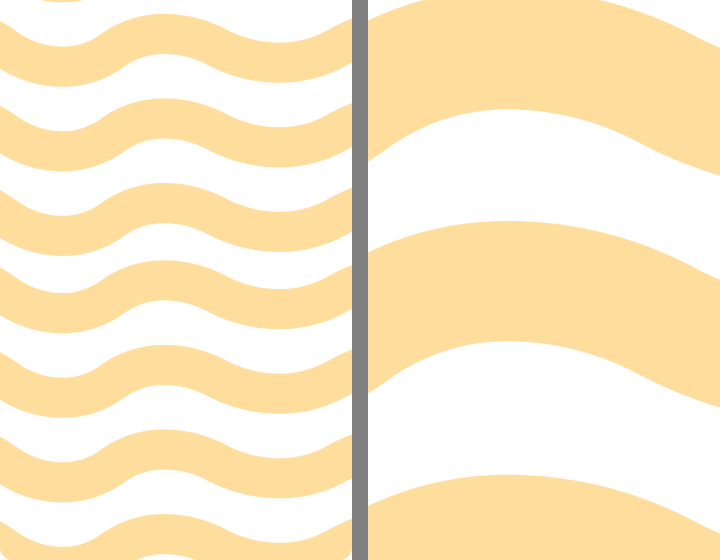
Left: the whole. Right: its middle third, enlarged.
A Shadertoy shader for this pattern:

```glsl
// Stacked pale amber wavy bands on white, with rounded bottom corners.

const vec2 SHEET = vec2(482.0, 768.0);   // design units, y pointing down
const float PITCH = 116.0;               // vertical step between bands
const float HALF_WIDTH = 27.5;           // half the band thickness
const float UPPER_START = 19.0;          // first crest of the upper group
const float LOWER_START = 357.0;         // first crest of the lower group
const float MARGIN = 3.0;                // blank space kept above each crest
const float CORNER_RADIUS = 17.0;
const vec3 WHITE = vec3(1.0);
const vec3 AMBER = vec3(1.0, 0.867, 0.616);

// Distance to two tangent arcs joining turning points a and b.
// share is the part of the summed radii that belongs to the arc at a.
float swayDistance(vec2 p, vec2 a, vec2 b, float share) {
    vec2 d = b - a;
    float s = sign(d.y);
    float radiusSum = dot(d, d) / (2.0 * abs(d.y));
    float ra = share * radiusSum;
    float rb = radiusSum - ra;
    vec2 ca = a + vec2(0.0, s * ra);
    vec2 cb = b - vec2(0.0, s * rb);
    vec2 axis = cb - ca;
    vec2 q = p - ca;
    bool nearA = s * (axis.x * q.y - axis.y * q.x) < 0.0;
    return nearA ? abs(length(q) - ra) : abs(length(p - cb) - rb);
}

// Distance to the wave's centre line; y is measured from its crest edge.
float waveDistance(vec2 p) {
    vec2 leftCrest = vec2(-110.0, 9.0);
    vec2 leftTrough = vec2(86.0, 72.5);
    vec2 midCrest = vec2(224.0, 27.5);
    vec2 rightTrough = vec2(383.0, 67.0);
    vec2 rightCrest = vec2(584.0, 14.5);
    if (p.x < leftTrough.x) return swayDistance(p, leftCrest, leftTrough, 0.6);
    if (p.x < midCrest.x) return swayDistance(p, leftTrough, midCrest, 0.49);
    if (p.x < rightTrough.x) return swayDistance(p, midCrest, rightTrough, 0.456);
    return swayDistance(p, rightTrough, rightCrest, 0.39);
}

float roundedBox(vec2 p, vec2 halfSize, float radius) {
    vec2 q = abs(p) - halfSize + radius;
    return length(max(q, 0.0)) + min(max(q.x, q.y), 0.0) - radius;
}

float coverage(float distance, float pixel) {
    return clamp(0.5 - distance / pixel, 0.0, 1.0);
}

void mainImage(out vec4 fragColor, in vec2 fragCoord) {
    vec2 uv = fragCoord / iResolution.xy;
    vec2 p = vec2(uv.x, 1.0 - uv.y) * SHEET;
    float pixel = SHEET.y / iResolution.y;

    // Two evenly spaced groups with a tighter gap where they meet
    float start = p.y < LOWER_START - MARGIN ? UPPER_START : LOWER_START;
    float localY = mod(p.y - start + MARGIN, PITCH) - MARGIN;
    float band = waveDistance(vec2(p.x, localY)) - HALF_WIDTH;

    // Trim the bands to the rounded sheet
    float sheet = roundedBox(p - 0.5 * SHEET, 0.5 * SHEET, CORNER_RADIUS);
    float ink = coverage(band, pixel) * coverage(sheet, pixel);

    fragColor = vec4(mix(WHITE, AMBER, ink), 1.0);
}
```
